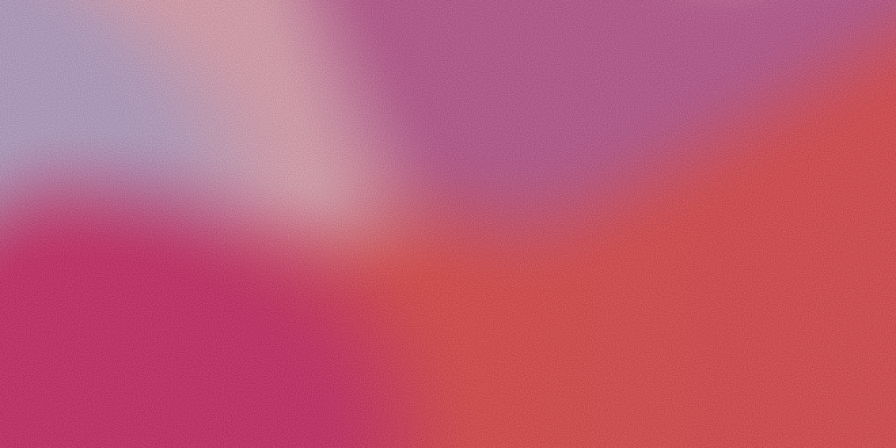
A Shadertoy shader for this background:

```glsl
const vec3 CORAL_WARM = vec3(0.805, 0.310, 0.310);
const vec3 CORAL_COOL = vec3(0.795, 0.310, 0.325);
const vec3 PURPLE     = vec3(0.685, 0.360, 0.540);
const vec3 PINK       = vec3(0.800, 0.605, 0.655);
const vec3 LAVENDER   = vec3(0.670, 0.595, 0.715);
const vec3 MAGENTA    = vec3(0.738, 0.215, 0.403);

const float PURPLE_BLUR   = 0.165;  // half widths of soft edges, in canvas heights
const float LAVENDER_BLUR = 0.20;
const float PALE_BLUR     = 0.17;
const float MAGENTA_BLUR  = 0.27;   // relative to the dome radii
const vec2  DOME_CENTER   = vec2(0.16, 0.0);
const vec2  DOME_RADII    = vec2(0.74, 0.57);
const float DOME_LEFT     = 0.42;   // horizontal radius left of the center
const vec2  GLOW_CENTER   = vec2(1.62, 1.04);
const vec2  GLOW_RADII    = vec2(0.12, 0.05);
const float GLOW_AMOUNT   = 0.30;
const float GRAIN_SCALE   = 330.0;  // cells per canvas height
const float GRAIN_AMOUNT  = 0.062;

// Soft coverage: 0 below -blur, 1 above +blur
float soft(float d, float blur) {
    return smoothstep(-blur, blur, d);
}

vec2 gradientAt(vec2 cell) {
    vec3 h = fract(cell.xyx * vec3(0.1031, 0.1030, 0.0973));
    h += dot(h, h.yzx + 33.33);
    float angle = 6.28318 * fract((h.x + h.y) * h.z);
    return vec2(cos(angle), sin(angle));
}

float gradientNoise(vec2 p) {
    vec2 i = floor(p), f = fract(p);
    vec2 u = f * f * f * (f * (f * 6.0 - 15.0) + 10.0);
    vec2 e = vec2(0.0, 1.0);
    float a = dot(gradientAt(i), f);
    float b = dot(gradientAt(i + e.yx), f - e.yx);
    float c = dot(gradientAt(i + e.xy), f - e.xy);
    float d = dot(gradientAt(i + e.yy), f - e.yy);
    return mix(mix(a, b, u.x), mix(c, d, u.x), u.y);
}

// Height of the purple field's lower edge: a rounded, tilted valley
float purpleEdge(float x) {
    float t = x - 1.2;
    return 0.435 + 0.15 * t + length(vec2(0.45 * t, 0.07));
}

// Dome with a steeper left flank, positive inside
float domeDepth(vec2 p) {
    vec2 q = p - DOME_CENTER;
    float radiusX = q.x < 0.0 ? DOME_LEFT : DOME_RADII.x;
    return 1.0 - length(q / vec2(radiusX, DOME_RADII.y));
}

void mainImage(out vec4 fragColor, in vec2 fragCoord) {
    vec2 p = fragCoord / iResolution.y;
    p.x *= 2.0 * iResolution.y / iResolution.x;   // x spans 0..2, y spans 0..1

    // Warm ground and purple field
    vec3 color = mix(CORAL_WARM, CORAL_COOL, smoothstep(0.9, 1.9, p.x));
    color = mix(color, PURPLE, soft(p.y - purpleEdge(p.x), PURPLE_BLUR));

    // Faint glow on the top edge
    vec2 g = (p - GLOW_CENTER) / GLOW_RADII;
    color = mix(color, PINK, GLOW_AMOUNT * exp(-dot(g, g)));

    // Pale band, with lavender on its left
    float lavenderEdge = 0.49 - 1.75 * (p.y - 0.6) * (p.y - 0.6);
    vec3 pale = mix(PINK, LAVENDER, soft(lavenderEdge - p.x, LAVENDER_BLUR));
    float rightEdge = 0.70 + 0.40 * (1.0 - p.y);
    float lowerEdge = 0.45 + 0.3 * (p.x - 0.72);
    float paleMask = soft(rightEdge - p.x, mix(0.23, 0.15, p.y))
                   * soft(p.y - lowerEdge, PALE_BLUR);
    color = mix(color, pale, paleMask);

    // Magenta dome
    color = mix(color, MAGENTA, soft(domeDepth(p), MAGENTA_BLUR));

    // Film grain
    color += GRAIN_AMOUNT * gradientNoise(p * GRAIN_SCALE);

    fragColor = vec4(clamp(color, 0.0, 1.0), 1.0);
}
```
